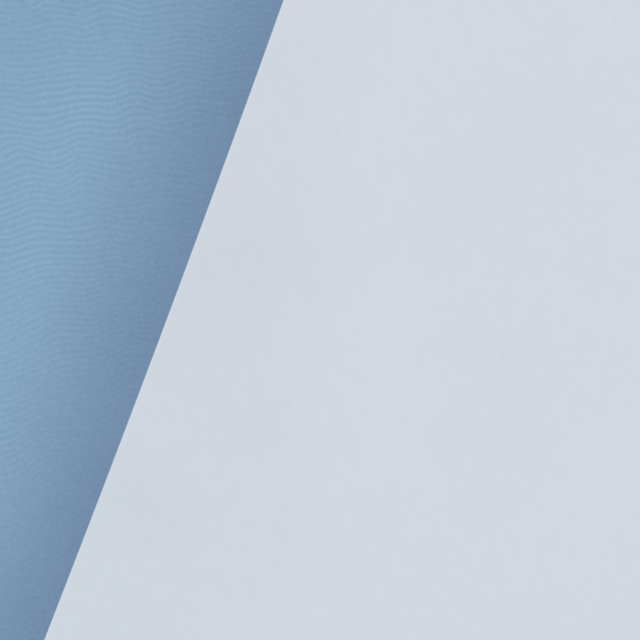
Reproduce this texture procedurally as a WebGL 1 fragment shader.

```glsl
precision highp float;
// A pale sheet of paper lies over blue embossed paper along a steep slanted edge.
// The edge is a slightly bowed line; its distance drives the soft shadow, while
// warped sine ridges emboss the blue and layered noise gives the sheet its fibres.

uniform vec2 u_resolution;

#define EDGE_BOTTOM 0.069
#define EDGE_TOP 0.443
#define EDGE_BOW 0.016
#define SHADOW_REACH 0.25
#define RIDGE_COUNT 92.0
#define RIDGE_RELIEF 0.016
#define FIBRE_RELIEF 0.010
#define BLUE_LIT vec3(0.530, 0.655, 0.765)
#define BLUE_SHADE vec3(0.445, 0.548, 0.658)
#define PAPER_COOL vec3(0.804, 0.834, 0.868)
#define PAPER_WARM vec3(0.826, 0.842, 0.876)

float hash(vec2 p) {
  vec3 q = fract(vec3(p.xyx) * 0.1031);
  q += dot(q, q.yzx + 33.33);
  return fract((q.x + q.y) * q.z);
}

float noise(vec2 p) {
  vec2 cell = floor(p);
  vec2 f = fract(p);
  f = f * f * (3.0 - 2.0 * f);
  float low = mix(hash(cell), hash(cell + vec2(1.0, 0.0)), f.x);
  float high = mix(hash(cell + vec2(0.0, 1.0)), hash(cell + 1.0), f.x);
  return mix(low, high, f.y);
}

float fbm(vec2 p) {
  float sum = 0.0;
  float amp = 0.5;
  for (int i = 0; i < 4; i++) {
    sum += amp * (noise(p) - 0.5);
    p = mat2(1.6, 1.2, -1.2, 1.6) * p + 7.3;
    amp *= 0.5;
  }
  return sum;
}

// Signed distance to the sheet edge, positive on the blue side.
float edgeDistance(vec2 p) {
  float lean = EDGE_TOP - EDGE_BOTTOM;
  float edgeX = EDGE_BOTTOM + lean * p.y + EDGE_BOW * p.y * (1.0 - p.y);
  return (edgeX - p.x) / sqrt(1.0 + lean * lean);
}

// Wavy embossed ridges, tilting upward to the right lower down.
float ridges(vec2 p) {
  float tilt = mix(0.45, 0.04, smoothstep(0.1, 0.75, p.y));
  float swell = 0.005 * sin(62.0 * p.x + 9.0 * p.y + 5.0 * noise(p * 7.0));
  float drift = 0.035 * fbm(p * vec2(9.0, 6.0));
  float phase = (p.y - tilt * p.x + swell + drift) * RIDGE_COUNT;
  float wave = sin(6.28318 * phase);
  float strength = mix(0.35, 1.0, noise(p * vec2(9.0, 13.0) + 4.0));
  return wave * strength * mix(0.5, 1.0, smoothstep(0.1, 0.8, p.y));
}

vec3 bluePaper(vec2 p, float d) {
  float light = smoothstep(-0.04, SHADOW_REACH, d);
  vec3 color = mix(BLUE_SHADE, BLUE_LIT, light);
  color -= 0.018 * smoothstep(0.8, 1.0, p.y) * light;
  color += RIDGE_RELIEF * ridges(p) * mix(0.35, 1.0, light);
  color += 0.018 * fbm(p * 6.0) + 0.022 * (noise(p * 300.0) - 0.5);
  return color;
}

vec3 paleSheet(vec2 p) {
  float warmth = smoothstep(0.1, 0.85, p.x + 0.12 * fbm(p * 4.0));
  vec3 color = mix(PAPER_COOL, PAPER_WARM, warmth);
  float fibres = fbm(vec2(p.x + 0.3 * p.y, p.y - 0.3 * p.x) * vec2(75.0, 38.0));
  color += FIBRE_RELIEF * fibres + 0.018 * fbm(p * 5.0 + 2.0);
  color += 0.006 * (noise(p * 260.0) - 0.5);
  return color;
}

void main() {
  vec2 p = gl_FragCoord.xy / u_resolution;
  float pixel = 1.0 / min(u_resolution.x, u_resolution.y);
  float d = edgeDistance(p);

  // Sheet over blue, with a faint bright rim on the cut edge.
  vec3 sheet = paleSheet(p) + 0.012 * exp(-abs(d) / 0.004);
  float blueCover = smoothstep(-pixel, pixel, d);
  gl_FragColor = vec4(mix(sheet, bluePaper(p, d), blueCover), 1.0);
}
```
